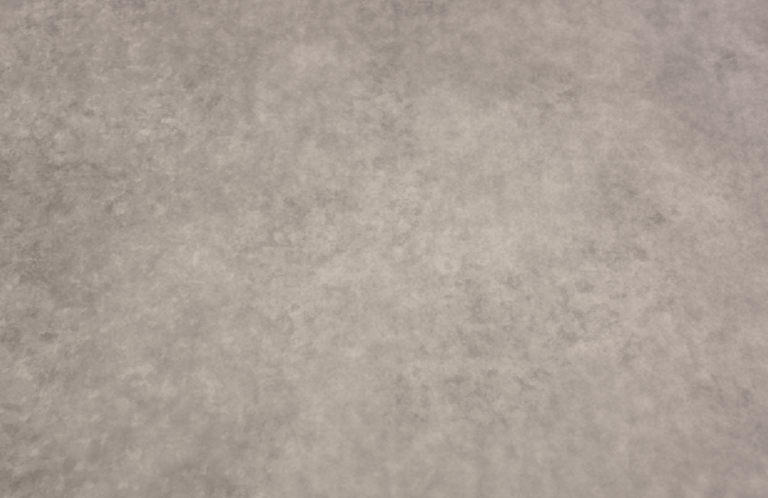
Give the GLSL for this texture, as a Shadertoy shader.

```glsl
// Mottled warm grey stone floor, seen at a slant with shallow focus and soft light.

const vec3 DARK_STONE  = vec3(0.580, 0.539, 0.505);
const vec3 LIGHT_STONE = vec3(0.730, 0.687, 0.648);
const vec3 PINK_TINT   = vec3(0.004, -0.002, 0.010);

const vec2  GLOW_CENTER = vec2(0.06, 0.45);
const vec2  GLOW_RADIUS = vec2(0.64, 0.56);
const float GLOW_BASE   = 0.10;
const float GLOW_GAIN   = 0.84;

const float PERSPECTIVE  = 0.45;  // how much the far edge shrinks
const float FOCUS_HEIGHT = 0.55;
const float FOCUS_DEPTH  = 0.40;

const float CLOUD_SCALE  = 5.0;
const float MOTTLE_SCALE = 30.0;
const float STAIN_SCALE  = 46.0;
const float FLECK_SCALE  = 52.0;
const float STREAK_SCALE = 60.0;
const float GRAIN_SCALE  = 200.0;

const float CLOUD_GAIN  = 0.85;
const float MOTTLE_GAIN = 0.80;
const float STAIN_GAIN  = 0.42;
const float FLECK_GAIN  = 0.34;
const float STREAK_GAIN = 0.15;
const float GRAIN_GAIN  = 0.28;

float hash(vec2 cell) {
    vec3 q = fract(vec3(cell.xyx) * 0.1031);
    q += dot(q, q.yzx + 33.33);
    return fract((q.x + q.y) * q.z);
}

float valueNoise(vec2 p) {
    vec2 cell = floor(p);
    vec2 f = fract(p);
    f = f * f * (3.0 - 2.0 * f);
    float low  = mix(hash(cell), hash(cell + vec2(1, 0)), f.x);
    float high = mix(hash(cell + vec2(0, 1)), hash(cell + vec2(1, 1)), f.x);
    return mix(low, high, f.y);
}

// Layered noise around 0.5; roughness sets the weight of each finer layer.
float layeredNoise(vec2 p, float roughness) {
    float sum = 0.0, weight = 1.0, total = 0.0;
    for (int i = 0; i < 4; i++) {
        sum += weight * valueNoise(p);
        total += weight;
        weight *= roughness;
        p = mat2(1.6, 1.2, -1.2, 1.6) * p + 17.3;
    }
    return sum / total;
}

void mainImage(out vec4 fragColor, in vec2 fragCoord) {
    vec2 uv = fragCoord / iResolution.y;
    uv.x -= 0.5 * iResolution.x / iResolution.y;

    // Slanted floor plane, bent slightly to break up the noise lattice
    vec2 ground = uv * (1.0 + PERSPECTIVE * uv.y) + 4.0;
    ground += 0.015 * (vec2(valueNoise(ground * 9.0), valueNoise(ground * 9.0 + 31.0)) - 0.5);

    float defocus = (uv.y - FOCUS_HEIGHT) / FOCUS_DEPTH;
    float focus = exp(-defocus * defocus);

    // Broad light
    vec2 fromGlow = (uv - GLOW_CENTER) / GLOW_RADIUS;
    float tone = GLOW_BASE + GLOW_GAIN * exp(-dot(fromGlow, fromGlow));
    float rightSide = smoothstep(0.1, 1.0, uv.x);
    tone += 0.28 * rightSide;

    // Clouds and mottling
    float cloud = layeredNoise(ground * CLOUD_SCALE, 0.6);
    float mottle = layeredNoise(ground * MOTTLE_SCALE + 7.0, mix(0.55, 0.75, focus));
    tone += CLOUD_GAIN * (cloud - 0.5) + MOTTLE_GAIN * (mottle - 0.5);

    // Clustered dark stains and small pale flecks
    float patches = smoothstep(0.42, 0.72, layeredNoise(ground * 4.0 + 53.0, 0.5));
    float stain = layeredNoise(ground * STAIN_SCALE + 91.0, 0.65);
    tone -= STAIN_GAIN * patches * smoothstep(0.44, 0.74, stain);
    float fleck = layeredNoise(ground * FLECK_SCALE + 23.0, 0.5);
    float fleckArea = mix(0.4, 1.0, smoothstep(0.1, -0.6, uv.x));
    tone += FLECK_GAIN * fleckArea * smoothstep(0.56, 0.80, fleck);

    // Faint upright streaks and fine grain
    float streak = valueNoise(ground * vec2(STREAK_SCALE, STREAK_SCALE * 0.12));
    float grain = valueNoise(uv * GRAIN_SCALE + 300.0);
    tone += STREAK_GAIN * (streak - 0.5);
    tone += GRAIN_GAIN * mix(0.5, 1.0, focus) * (grain - 0.5);

    vec3 color = mix(DARK_STONE, LIGHT_STONE, clamp(tone, -0.6, 1.35));
    color += PINK_TINT * (rightSide + 0.5 * smoothstep(0.6, 1.0, uv.y));
    fragColor = vec4(color, 1.0);
}
```
